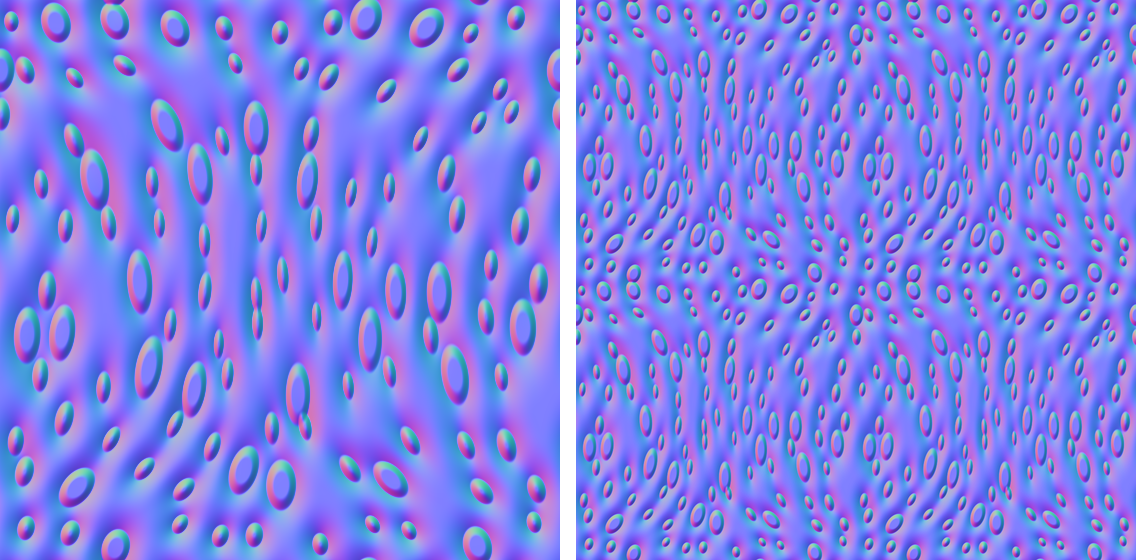
Left: one tile. Right: repeated 2 by 2.
A three.js fragment shader for this texture map:

```glsl
#define CELLS 11.0
#define JITTER 0.6
#define EMPTY_SHARE 0.09
#define LARGE_SHARE 0.24
#define LARGE_RADII vec2(0.027, 0.058)
#define TILT 1.7
#define PINCH 0.34
#define RIM_SLOPE 3.6
#define HALO_SLOPE 1.6
#define HALO_REACH 1.9
#define SIDE_STRENGTH 0.74

varying vec2 vUv;

const float TAU = 6.28318;

vec3 hash3(vec2 p) {
  vec3 q = fract(p.xyx * vec3(0.1031, 0.1030, 0.0973) + 0.137);
  q += dot(q, q.yxz + 33.33);
  return fract((q.xxy + q.yzz) * q.zyx);
}

// Periodic lean of the drops, strongest towards the top and bottom
float tiltAt(vec2 p) {
  float band = 0.5 + 0.5 * cos(TAU * p.y);
  return -TILT * sin(TAU * p.x) * sin(TAU * p.y) * (0.06 + band * band * band);
}

// Drops narrow in the middle and shorten near the top and bottom
vec2 radiiAt(vec2 p) {
  vec2 middle = 0.5 - 0.5 * cos(TAU * p);
  float ends = 1.0 - middle.y;
  return LARGE_RADII * vec2(1.0 - PINCH * middle.x * middle.y, 1.0 - 0.36 * ends * ends);
}

// Adds the rim and halo slopes of one drop; cover marks its inside
void addDrop(vec2 cell, vec2 grid, inout vec2 rimSum, inout vec2 haloSum, inout float cover) {
  vec2 id = mod(cell, CELLS);
  vec3 rnd = hash3(id + 3.0);
  vec3 kind = hash3(id + 57.0);
  if (kind.x < EMPTY_SHARE) return;

  float stagger = 0.5 * mod(id.y, 2.0) - 0.25;
  vec2 shift = 0.5 + vec2(stagger, 0.0) + (rnd.xy - 0.5) * JITTER;
  vec2 center = (id + shift) / CELLS;
  vec2 offset = (grid - cell - shift) / CELLS;

  float large = step(1.0 - LARGE_SHARE, kind.y);
  float size = mix(mix(0.40, 0.58, rnd.z), mix(0.84, 1.0, rnd.z), large);
  vec2 radii = radiiAt(center) * size;
  float angle = tiltAt(center) + (kind.z - 0.5) * 0.18;
  float c = cos(angle), s = sin(angle);

  vec2 q = vec2(c * offset.x + s * offset.y, c * offset.y - s * offset.x) / radii;
  float d = max(length(q), 0.001);
  float spread = (d - 1.0) * size;
  if (spread > HALO_REACH) return;

  // Outward slope of the ellipse, turned back to the canvas
  vec2 local = q / d * vec2(1.0, radii.x / radii.y);
  vec2 outward = local.x * vec2(c, s) + local.y * vec2(-s, c);

  float inner = smoothstep(mix(0.0, 0.48, large), mix(0.75, 0.85, large), d);
  float soft = mix(0.22, 0.13, large);
  float inside = 1.0 - smoothstep(1.0 - soft, 1.0 + soft, d);
  float fade = 1.0 - clamp(spread / HALO_REACH, 0.0, 1.0);

  rimSum += outward * inner * inside;
  haloSum -= outward * fade * fade * (1.0 - inside);
  cover = max(cover, inside);
}

void main() {
  vec2 grid = vUv * CELLS;
  vec2 rimSum = vec2(0.0);
  vec2 haloSum = vec2(0.0);
  float cover = 0.0;
  for (int y = -2; y <= 2; y++) {
    for (int x = -2; x <= 2; x++) {
      addDrop(floor(grid) + vec2(float(x), float(y)), grid, rimSum, haloSum, cover);
    }
  }

  // Slopes to a normal with x mirrored, its sideways part softened
  vec2 slope = RIM_SLOPE * rimSum + HALO_SLOPE * haloSum * (1.0 - 0.75 * cover);
  vec3 normal = normalize(vec3(-slope.x, slope.y, 1.0));
  normal.xy *= SIDE_STRENGTH;
  gl_FragColor = vec4(0.5 + 0.5 * normal, 1.0);
}
```
